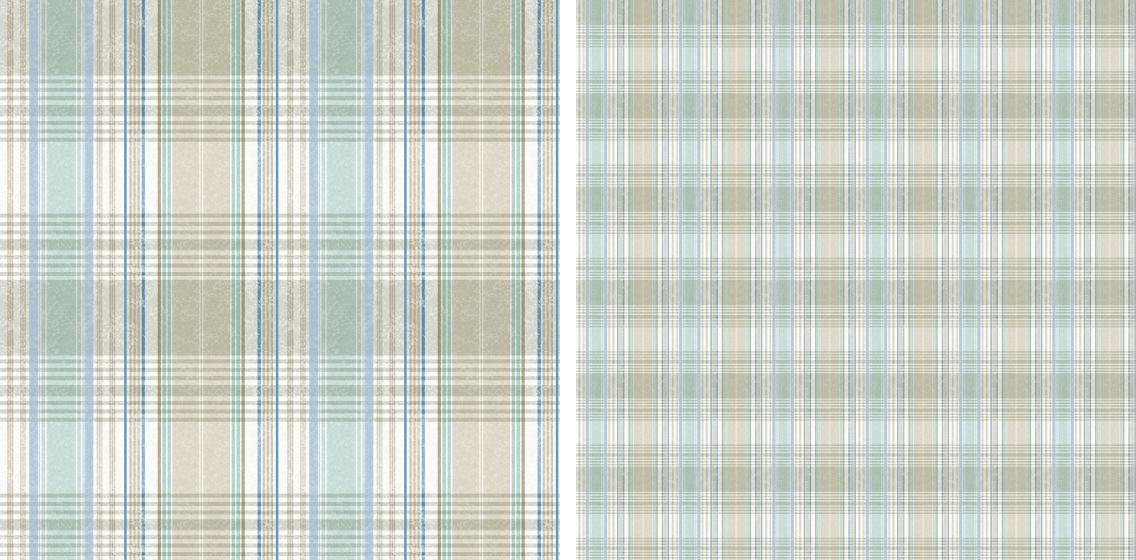
Left: one tile. Right: repeated 3 by 3.
A WebGL 1 fragment shader for this pattern:

```glsl
precision highp float;

uniform vec2 u_resolution;

float hash(vec2 p) {
  vec3 q = fract(p.xyx * 0.1031);
  q += dot(q, q.yzx + 33.33);
  return fract((q.x + q.y) * q.z);
}

// Value noise that wraps after the given number of cells
float wrapNoise(vec2 uv, float cells) {
  vec2 p = uv * cells;
  vec2 i = floor(p);
  vec2 f = fract(p);
  f = f * f * (3.0 - 2.0 * f);
  vec2 a = mod(i, cells);
  vec2 b = mod(i + 1.0, cells);
  return mix(mix(hash(a), hash(vec2(b.x, a.y)), f.x),
             mix(hash(vec2(a.x, b.y)), hash(b), f.x), f.y);
}

// Antialiased coverage of the interval lo..hi
float band(float x, float lo, float hi, float px) {
  return clamp((x - lo) / px + 0.5, 0.0, 1.0) - clamp((x - hi) / px + 0.5, 0.0, 1.0);
}

float line(float x, float center, float halfWidth, float px) {
  return band(x, center - halfWidth, center + halfWidth, px);
}

// Warp stripes, mirrored about the teal and tan panel centers
vec3 warpColor(float u, float px) {
  vec3 color = vec3(0.98, 0.98, 0.97);
  vec3 teal = vec3(0.79, 0.87, 0.85);
  vec3 tan_ = vec3(0.87, 0.85, 0.79);
  vec3 brown = vec3(0.72, 0.67, 0.56);

  color = mix(color, teal, band(u, -9.0, 20.0, px) + band(u, 22.0, 27.0, px));
  color = mix(color, tan_, band(u, 152.5, 210.0, px));
  color = mix(color, vec3(0.96, 0.95, 0.92), line(u, 190.0, 0.9, px));

  // Fine tan threads
  color = mix(color, tan_, 0.65 * band(u, 48.5, 56.5, px));
  for (int i = 0; i < 3; i++) {
    float k = float(i);
    color = mix(color, brown, 0.25 * line(u, 49.5 + 3.0 * k, 0.8, px));
    color = mix(color, brown, 0.7 * line(u, 67.0 + 3.0 * k, 0.9, px));
    color = mix(color, brown, 0.75 * line(u, 95.0 + 5.6 * k, 1.5, px));
  }
  color = mix(color, tan_, 0.4 * band(u, 93.0, 108.0, px));

  // Teal and brown lines beside the tan panel
  color = mix(color, brown, line(u, 134.5, 2.2, px));
  color = mix(color, vec3(0.70, 0.84, 0.81),
              line(u, 141.2, 2.5, px) + line(u, 148.0, 2.2, px));
  return color;
}

// Weft darkness: 1 in dark bands and stripes, 0 in light ones
float weftShade(float v, float px) {
  float e = abs(v - 100.0);
  float shade = band(v, -9.0, 52.0, px) + band(e, -9.0, 7.7, px);
  for (int i = 0; i < 3; i++) {
    shade += line(e, 17.0 + 11.5 * float(i), 2.75, px);
  }
  return min(shade, 1.0);
}

void main() {
  // Two repeats each way, 384 thread units per repeat
  vec2 tile = 2.0 * gl_FragCoord.xy / u_resolution;
  vec2 thread = 384.0 * tile;
  vec2 px = 768.0 / u_resolution;
  float u = abs(mod(thread.x + 108.0, 384.0) - 192.0);
  float v = abs(mod(thread.y + 243.7, 384.0) - 192.0);

  float shade = weftShade(v, px.y);
  vec3 color = warpColor(u, px.x);
  color *= mix(vec3(1.0), vec3(0.855, 0.86, 0.825), shade);

  // Translucent blue stripes
  float blue = band(u, 32.0, 44.0, px.x) + 0.7 * band(u, 29.0, 31.0, px.x);
  color = mix(color, vec3(0.62, 0.73, 0.82), 0.75 * blue);
  color = mix(color, mix(vec3(0.56, 0.71, 0.82), vec3(0.35, 0.56, 0.70), shade),
              line(u, 112.5, 2.2, px.x));

  // Chalky flecks, grain and twill
  float grain = wrapNoise(tile, 192.0);
  float patches = wrapNoise(tile, 24.0);
  float fleck = smoothstep(0.55, 0.95, 0.7 * grain + 0.45 * patches);
  float openWeave = band(u, 44.0, 132.0, px.x);
  color = mix(color, vec3(0.96, 0.96, 0.94), fleck * (0.15 + 0.25 * openWeave));
  color += 0.035 * (grain - 0.5) + 0.02 * (wrapNoise(tile, 96.0) - 0.5);
  color += 0.008 * sin(6.2831853 * 96.0 * (tile.x + tile.y));

  // Solid blue line on top of the weft
  color = mix(color, vec3(0.39, 0.60, 0.73) + 0.05 * (grain - 0.5),
              line(u, 88.0, 1.7, px.x));

  gl_FragColor = vec4(clamp(color, 0.0, 1.0), 1.0);
}
```
